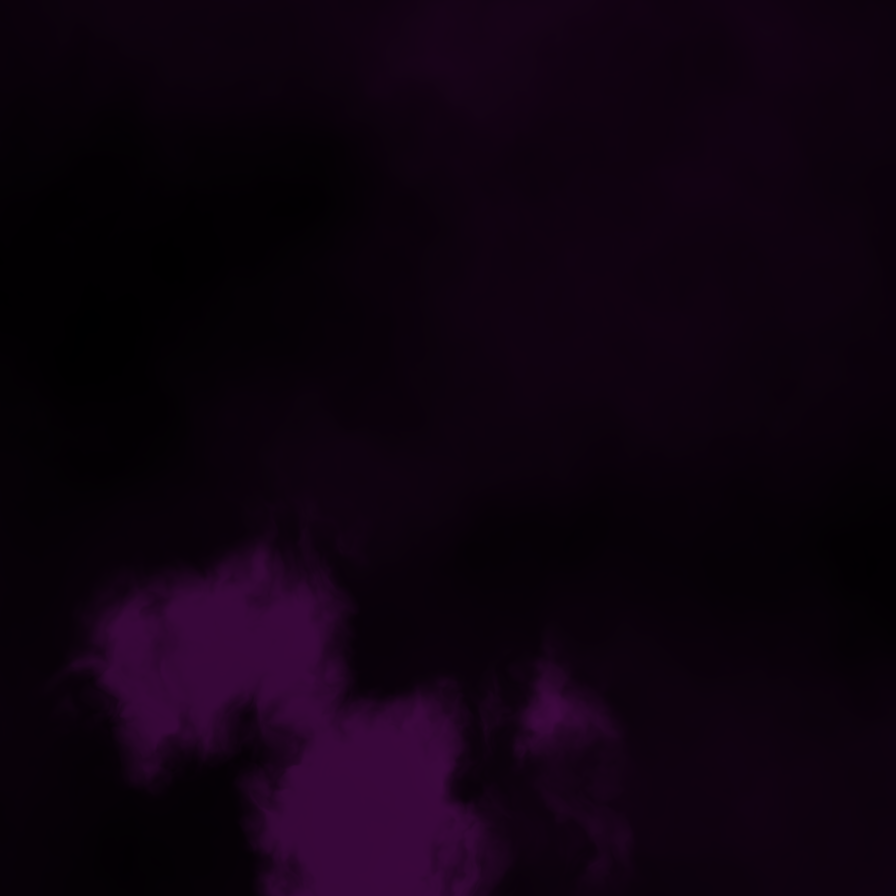
Give the GLSL for this texture, as a three.js fragment shader.

```glsl
// Dim violet nebula: a bright ragged cloud rising from the lower left,
// faint haze around it and near-black voids between. Soft elliptical lobes
// set the layout; warped, layered smooth cellular noise frays their edges.
varying vec2 vUv;

const vec3 VIOLET = vec3(0.97, 0.125, 1.0);
const float NIGHT_LEVEL = 0.036;
const float HAZE_LEVEL = 0.034;
const float CLOUD_LEVEL = 0.19;
const int OCTAVES = 5;

vec2 hash2(vec2 cell) {
  vec3 q = fract(vec3(cell.xyx) * vec3(0.1031, 0.1030, 0.0973));
  q += dot(q, q.yzx + 33.33);
  return fract((q.xx + q.yz) * q.zy);
}

// Cellular noise whose cell values blend by distance to each feature point
float softCells(vec2 p) {
  vec2 cell = floor(p);
  float total = 0.0;
  float weights = 0.0;
  for (int j = -1; j <= 1; j++) {
    for (int i = -1; i <= 1; i++) {
      vec2 id = cell + vec2(float(i), float(j));
      vec2 offset = id + 0.2 + 0.6 * hash2(id) - p;
      float weight = exp(-6.0 * dot(offset, offset));
      total += weight * hash2(id + 71.0).x;
      weights += weight;
    }
  }
  return total / weights;
}

// Layered cells, centred on zero
float billow(vec2 p) {
  float sum = 0.0;
  float amplitude = 0.5;
  for (int k = 0; k < OCTAVES; k++) {
    sum += amplitude * (softCells(p) - 0.5);
    p = mat2(1.6, 1.2, -1.2, 1.6) * p + 5.3;
    amplitude *= 0.5;
  }
  return sum;
}

vec2 warp(vec2 p, float scale, float amount) {
  return p + amount * vec2(billow(p * scale), billow(p * scale + 19.7));
}

float lobe(vec2 p, vec2 centre, vec2 radius) {
  vec2 d = (p - centre) / radius;
  return exp(-dot(d, d));
}

// Bright cloud: column, left arm, upper plume and two weak right wisps
float cloudShape(vec2 p) {
  float shape = 1.15 * lobe(p, vec2(0.41, 0.01), vec2(0.14, 0.22));
  shape += 0.85 * lobe(p, vec2(0.20, 0.23), vec2(0.13, 0.09));
  shape += 0.65 * lobe(p, vec2(0.33, 0.32), vec2(0.08, 0.13));
  shape += 0.42 * lobe(p, vec2(0.61, 0.20), vec2(0.10, 0.07));
  shape += 0.40 * lobe(p, vec2(0.67, 0.03), vec2(0.06, 0.09));
  shape -= 0.80 * lobe(p, vec2(0.19, 0.05), vec2(0.09, 0.08));
  shape -= 0.50 * lobe(p, vec2(0.48, 0.30), vec2(0.06, 0.09));
  return max(shape, 0.0);
}

// Broad faint light, kept low
float hazeShape(vec2 p) {
  float haze = lobe(p, vec2(0.69, 0.72), vec2(0.34, 0.29));
  haze += 0.8 * lobe(p, vec2(0.48, 1.00), vec2(0.48, 0.13));
  haze += 0.5 * lobe(p, vec2(0.49, 0.94), vec2(0.09, 0.06));
  haze += 0.9 * lobe(p, vec2(0.82, 0.10), vec2(0.33, 0.20));
  haze += 0.7 * lobe(p, vec2(0.40, 0.44), vec2(0.14, 0.10));
  return haze;
}

// Regions emptied to black
float voidShape(vec2 p) {
  float dark = lobe(p, vec2(0.10, 0.66), vec2(0.30, 0.20));
  dark += 0.9 * lobe(p, vec2(0.97, 0.38), vec2(0.26, 0.16));
  dark += 0.6 * lobe(p, vec2(0.36, 0.75), vec2(0.09, 0.08));
  dark += 0.5 * lobe(p, vec2(0.58, 0.40), vec2(0.16, 0.09));
  dark += 0.6 * lobe(p, vec2(0.17, 0.06), vec2(0.16, 0.12));
  return dark;
}

void main() {
  vec2 p = warp(vUv, 5.0, 0.16);

  // Slightly upright fibres fray only the neighbourhood of the cloud
  float fibres = billow(warp(vUv, 9.0, 0.10) * vec2(11.0, 7.5) + 3.1);
  float shape = cloudShape(p);
  float density = shape + 1.5 * fibres * clamp(2.2 * shape, 0.0, 1.0);
  float cloud = smoothstep(0.12, 0.90, density);

  // Haze and voids share slow, gentle mottling
  float mottle = billow(p * 6.0 + 40.0);
  float haze = hazeShape(p) * (1.0 + 1.3 * mottle) + 0.5 * fibres;
  float level = NIGHT_LEVEL + HAZE_LEVEL * (haze - voidShape(p));
  level = max(level, 0.002) + CLOUD_LEVEL * cloud;

  gl_FragColor = vec4(VIOLET * min(level, 0.255), 1.0);
}
```
